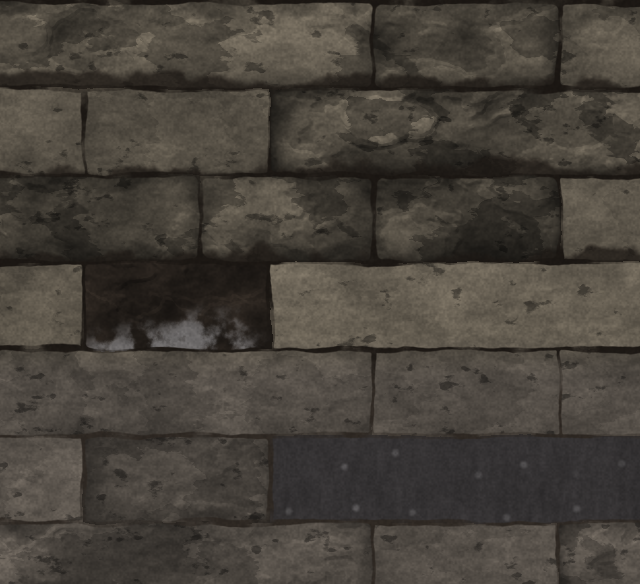
A Shadertoy shader for this texture:

```glsl
// Weathered stone wall: seven courses of long and short blocks, one slate slab and one hollow.

// Brightness of each block, three per course from the top
const float TONE[21] = float[21](
    0.93, 0.83, 0.95,  0.99, 0.94, 0.90,  0.86, 0.74, 0.98,  1.01, 0.33, 1.10,
    0.96, 0.95, 0.97,  1.01, 0.96, 0.57,  0.91, 0.98, 0.92);
// Broken surface of each block: 0 is dressed flat, 1 is fully spalled
const float ROUGH[21] = float[21](
    0.75, 0.85, 0.40,  0.08, 0.20, 1.00,  0.85, 0.90, 0.15,  0.08, 0.60, 0.08,
    0.30, 0.14, 0.14,  0.12, 0.50, 0.00,  0.55, 0.14, 0.65);

float hash(vec2 p) {
    vec3 q = fract(p.xyx * 0.1031);
    q += dot(q, q.yzx + 33.33);
    return fract((q.x + q.y) * q.z);
}

float noise(vec2 p) {
    vec2 i = floor(p), f = fract(p);
    f = f * f * (3.0 - 2.0 * f);
    return mix(mix(hash(i), hash(i + vec2(1, 0)), f.x),
               mix(hash(i + vec2(0, 1)), hash(i + vec2(1, 1)), f.x), f.y);
}

float fbm(vec2 p) {
    float sum = 0.0, amp = 0.5;
    for (int k = 0; k < 5; k++) {
        sum += amp * noise(p);
        p = mat2(1.6, 1.2, -1.2, 1.6) * p + 17.3;
        amp *= 0.5;
    }
    return sum;
}

// Split stone: warped noise with two sharp flaking terraces
float stoneHeight(vec2 p) {
    vec2 q = p * vec2(1.1, 1.6);
    q += 0.7 * vec2(fbm(q * 1.5 + 7.0), fbm(q * 1.5 + 31.0));
    float n = fbm(q);
    return n + 0.08 * smoothstep(0.44, 0.47, n) + 0.08 * smoothstep(0.55, 0.58, n);
}

void mainImage(out vec4 fragColor, in vec2 fragCoord) {
    // One unit is one course; y runs downwards
    vec2 uv = fragCoord / iResolution.xy;
    vec2 p = vec2(uv.x * 7.335, (1.0 - uv.y) * 6.724 - 0.02);
    vec2 w = p + 0.09 * (vec2(fbm(p * 2.5), fbm(p * 2.5 + 40.0)) - 0.48);

    // Bond: a short block between two long ones, shifted on alternate courses
    int row = int(clamp(floor(w.y), 0.0, 6.0));
    float start = row % 2 == 0 ? 4.28 : 0.965;
    int col = int(step(start, w.x) + step(start + 2.13, w.x));
    float left = col == 0 ? start - 4.6 : col == 1 ? start : start + 2.13;
    float right = col == 0 ? start : col == 1 ? start + 2.13 : start + 6.6;
    if (row == 2 && col == 0) {
        if (w.x < 2.29) right = 2.29; else left = 2.29;
    }
    int id = row * 3 + col;
    float rough = ROUGH[id];
    bool hollow = id == 10, slate = id == 17;
    vec2 seed = vec2(float(id) * 5.7 + left, float(row) * 9.1);
    vec2 f = vec2(w.x - left, w.y - float(row));

    // Distance inwards from the block outline
    vec2 halfSize = 0.5 * vec2(right - left, 1.0);
    float radius = 0.03 + 0.07 * rough;
    vec2 q = abs(f - halfSize) - halfSize + radius;
    float inside = radius - length(max(q, 0.0)) - min(max(q.x, q.y), 0.0);

    // Stone face: mottling, bedding streaks, relief and flaked patches
    float mottle = fbm(p * 2.2 + seed) - 0.48;
    float streak = fbm(p * vec2(5.0, 12.0) + seed) - 0.48;
    float h = stoneHeight(p + seed);
    float relief = h - stoneHeight(p + seed - vec2(0.02, 0.04));
    float light = 1.0 + 0.25 * mottle + 0.30 * streak;
    light += (0.12 + rough) * (1.3 * relief + 0.85 * (h - 0.56));
    float stain = fbm(p * vec2(1.5, 2.1) + seed + 83.0 + 0.5 * streak);
    light *= 1.0 - (0.05 + 0.24 * rough) * smoothstep(0.51, 0.54, stain);
    light *= 1.0 - 0.35 * smoothstep(0.66, 0.76, fbm(p * vec2(5.0, 8.0) + seed + 60.0));
    vec3 sandstone = mix(vec3(0.370, 0.343, 0.298), vec3(0.360, 0.334, 0.305),
                         smoothstep(3.8, 4.4, p.y));
    vec3 color = sandstone * TONE[id] * light;

    // Spalled blocks darken raggedly towards their edges and underneath
    float pillow = smoothstep(-0.05, 0.25, inside + 0.7 * mottle);
    color *= mix(1.0, mix(0.72, 1.04, pillow), rough);
    color *= 1.0 - 0.25 * rough * smoothstep(0.55, 1.0, f.y + 0.8 * mottle);

    // Smoother neighbours stand proud and shade the block beside them
    float proudLeft = max(rough - ROUGH[max(id - 1, row * 3)], 0.0);
    float proudRight = max(rough - ROUGH[min(id + 1, row * 3 + 2)], 0.0);
    color *= 1.0 - 0.7 * proudLeft * exp(-6.0 * f.x);
    color *= 1.0 - 0.5 * proudRight * exp(-9.0 * max(right - w.x, 0.0));

    if (slate) {
        float grain = fbm(p * vec2(14.0, 3.0)) - 0.48;
        color = vec3(0.200, 0.191, 0.194) * (1.0 + 0.25 * grain + 0.2 * mottle);
        vec2 cell = floor(p * 1.6), jitter = 0.2 + 0.6 * vec2(hash(cell), hash(cell + 51.0));
        float speck = 1.0 - smoothstep(0.02, 0.10, length(fract(p * 1.6) - jitter));
        color += 0.14 * speck * hash(cell + 23.0);
    }
    if (hollow) {
        // Dark cavity with a mound of pale salts on its floor
        color = vec3(0.135, 0.115, 0.098) * (0.95 + 1.2 * mottle + 2.0 * relief);
        float mound = f.y - 0.40 - 0.35 * pow(abs(f.x - 1.08), 2.0) + 0.6 * mottle;
        float salt = smoothstep(0.0, 0.45, mound) * smoothstep(0.32, 0.60, fbm(p * 5.0));
        color = mix(color, vec3(0.46, 0.45, 0.45), 0.9 * salt);
    }

    // Joints: hairline and broken, dark above, brown mortar below
    float filled = smoothstep(3.9, 4.5, p.y);
    float gap = 0.004 + 0.035 * pow(noise(p * 2.7 + 9.0), 2.0);
    float depth = mix(0.4, 1.0, smoothstep(0.28, 0.55, fbm(p * 3.0 + 70.0)));
    vec3 joint = mix(vec3(0.105, 0.088, 0.073), vec3(0.180, 0.156, 0.135), filled);
    float overhang = smoothstep(0.87, 0.98, f.y + 0.5 * mottle) * step(float(row), 2.5);
    color = mix(color, vec3(0.110, 0.092, 0.077), 0.75 * overhang);
    float crack = 1.0 - smoothstep(gap, gap + 0.022, inside);
    color = mix(color, joint, depth * crack);

    // Fine grit
    color *= 1.0 + 0.14 * (noise(p * 45.0) - 0.5) + 0.10 * (noise(p * 26.0 + 5.0) - 0.5);
    fragColor = vec4(clamp(color, 0.0, 1.0), 1.0);
}
```
